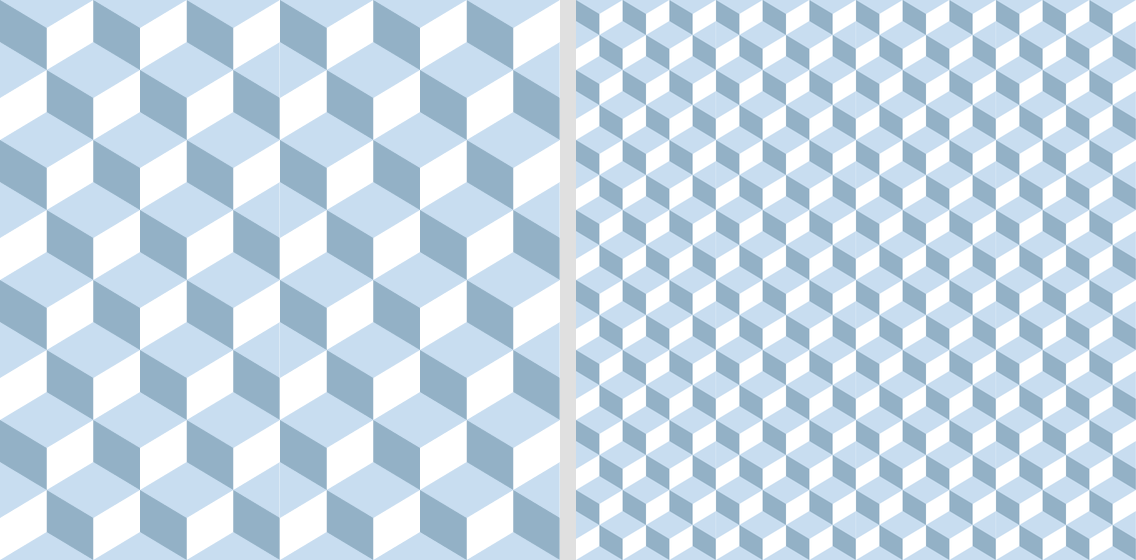
Left, the tile; right, the same tile 2 across and 2 down.
This pattern is drawn by a WebGL 1 fragment shader. Its source:

```glsl
precision highp float;
// Tumbling-block pattern: rows of stacked cubes in pale blue, slate blue and white.

uniform vec2 u_resolution;

const float CUBES_ACROSS = 6.0;
const float ROWS_DOWN = 8.0;         // even, since alternate rows are staggered
const float LID_HALF_HEIGHT = 0.4;   // in row heights
const float SIDE_HEIGHT = 1.0 - LID_HALF_HEIGHT;

const vec3 LID_COLOR = vec3(0.784, 0.867, 0.941);
const vec3 LEFT_COLOR = vec3(0.576, 0.694, 0.776);
const vec3 RIGHT_COLOR = vec3(1.0);

const float SEAMS_ACROSS = 2.0;      // faint vertical hairlines
const float SEAM_OFFSET = 0.0013;
const float SEAM_WIDTH = 0.0013;
const float SEAM_STRENGTH = 0.45;

const int SAMPLES = 4;               // per pixel side, for smooth edges

// 1 where lo <= x < hi, else 0
float band(float x, float lo, float hi) {
  return step(lo, x) * (1.0 - step(hi, x));
}

// Each half-cube column repeats every two rows; odd columns shift by one row.
vec3 cubeColor(vec2 uv) {
  vec2 p = uv * vec2(2.0 * CUBES_ACROSS, ROWS_DOWN);
  float column = floor(p.x);
  float height = mod(p.y + column, 2.0);
  float slope = LID_HALF_HEIGHT * (p.x - column);

  float rightFace = band(height, slope, slope + SIDE_HEIGHT);
  float leftFace = band(2.0 - height, slope, slope + SIDE_HEIGHT);
  vec3 color = mix(LID_COLOR, RIGHT_COLOR, rightFace);
  return mix(color, LEFT_COLOR, leftFace);
}

float seamMask(float x) {
  float cell = fract((x + SEAM_OFFSET) * SEAMS_ACROSS + 0.5) - 0.5;
  return 1.0 - step(0.5 * SEAM_WIDTH, abs(cell) / SEAMS_ACROSS);
}

void main() {
  vec3 sum = vec3(0.0);
  for (int j = 0; j < SAMPLES; j++) {
    for (int i = 0; i < SAMPLES; i++) {
      vec2 jitter = (vec2(float(i), float(j)) + 0.5) / float(SAMPLES) - 0.5;
      vec2 uv = (gl_FragCoord.xy + jitter) / u_resolution;
      sum += mix(cubeColor(uv), vec3(1.0), SEAM_STRENGTH * seamMask(uv.x));
    }
  }
  gl_FragColor = vec4(sum / float(SAMPLES * SAMPLES), 1.0);
}
```
